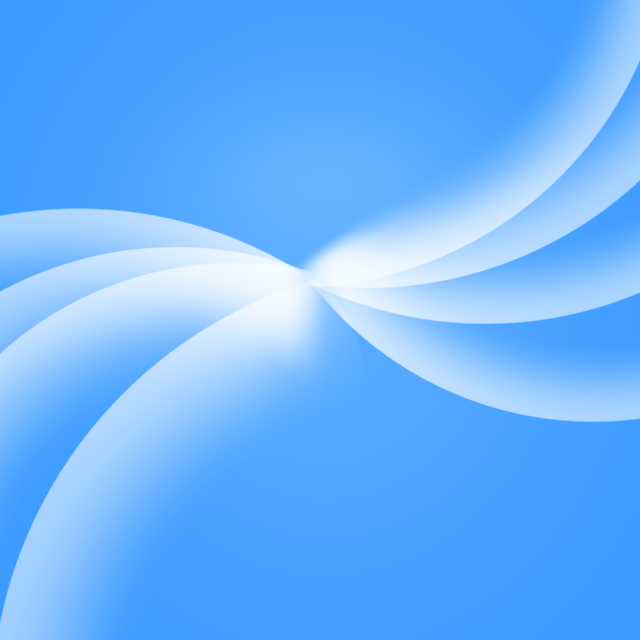
A Shadertoy shader for this background:

```glsl
const vec3 DEEP_BLUE = vec3(0.225, 0.600, 1.0);
const vec3 SKY_BLUE = vec3(0.350, 0.675, 1.0);
const vec3 PALE_BLUE = vec3(0.500, 0.750, 1.0);
const vec3 BLADE_WHITE = vec3(0.970, 0.988, 1.0);
const vec2 HUB = vec2(0.492, 0.561);

// Each blade is a disc: centre x, centre y, radius, glow width
const vec4 LEFT_BLADES[4] = vec4[4](
    vec4(0.122, 0.012, 0.662, 0.150),
    vec4(0.275, 0.035, 0.579, 0.160),
    vec4(0.367, 0.043, 0.546, 0.185),
    vec4(0.690, -0.113, 0.704, 0.225));
const vec4 RIGHT_BLADES[4] = vec4[4](
    vec4(0.457, 1.144, 0.593, 0.130),
    vec4(0.573, 1.176, 0.626, 0.140),
    vec4(0.758, 1.118, 0.624, 0.125),
    vec4(0.927, 0.897, 0.556, 0.130));

float softSpot(vec2 p, vec2 centre, vec2 size) {
    vec2 q = (p - centre) / size;
    return exp(-dot(q, q));
}

// Crisp on the rim, fading towards the middle of the disc
float rimGlow(vec2 p, vec4 blade, float pixel) {
    float depth = blade.z - distance(p, blade.xy);
    float rim = smoothstep(-pixel, pixel, depth);
    return rim * (1.0 - smoothstep(0.0, blade.w, depth));
}

float bladeStrength(vec2 p, vec2 hub) {
    return 0.50 + 0.33 * exp(-distance(p, hub) / 0.35);
}

// Rounded right-hand end of the lowest left blade
float roundedEnd(vec2 p, vec2 centre, float radius, float pixel) {
    float edge = length(max(p - centre, 0.0)) - radius;
    return 1.0 - smoothstep(-pixel, pixel, edge);
}

// Curved upper limit that opens out to the right of the hub
float rightFan(vec2 p, vec2 hub) {
    float run = max(p.x - hub.x + 0.04, 0.0);
    float rise = p.y - hub.y - 0.015;
    float limit = 0.45 * run + 1.2 * run * run;
    float softness = 0.012 + 0.16 * run;
    float below = 1.0 - smoothstep(-softness, softness, rise - limit);
    return below * smoothstep(0.45, 0.55, p.x);
}

vec3 backdrop(vec2 p) {
    float wide = softSpot(p, vec2(0.51, 0.54), vec2(0.40, 0.46));
    float core = softSpot(p, vec2(0.51, 0.72), vec2(0.20, 0.11));
    vec3 color = mix(DEEP_BLUE, SKY_BLUE, wide);
    return mix(color, PALE_BLUE, 0.45 * core);
}

void mainImage(out vec4 fragColor, in vec2 fragCoord) {
    vec2 p = fragCoord / iResolution.xy;
    float pixel = 1.0 / min(iResolution.x, iResolution.y);
    float strength = bladeStrength(p, HUB);
    vec3 color = backdrop(p);

    // Left blades thin out as they reach the hub
    float hubFade = 1.0 - smoothstep(0.43, 0.515, p.x);
    float endFade = (1.0 - smoothstep(0.38, 0.62, p.x))
        * roundedEnd(p, vec2(0.344, 0.395), 0.227, pixel);
    for (int i = 0; i < 4; i++) {
        float fade = i == 3 ? endFade : hubFade;
        float glow = rimGlow(p, LEFT_BLADES[i], pixel);
        color = mix(color, BLADE_WHITE, glow * fade * strength);
    }

    // Right blades fan out from the hub
    float fan = rightFan(p, HUB);
    for (int i = 0; i < 4; i++) {
        float glow = rimGlow(p, RIGHT_BLADES[i], pixel);
        color = mix(color, BLADE_WHITE, glow * fan * strength);
    }

    fragColor = vec4(color, 1.0);
}
```
